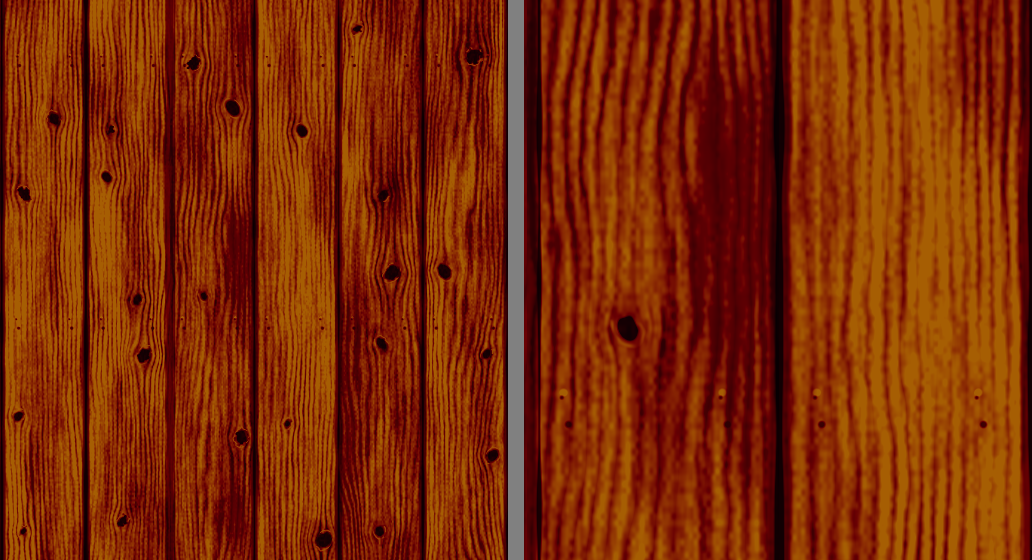
Left: the whole. Right: its middle third, enlarged.
Give the GLSL for this texture, as a Shadertoy shader.

```glsl
// Six upright boards of stained pine with dark joints, knots and nail rows.
// Grain is a phase field bent by noise and squeezed around scattered knots;
// one brightness value gathers every part and is coloured by a ramp at the end.

float hash(vec2 p) {
    return fract(sin(dot(p, vec2(127.1, 311.7))) * 43758.5453);
}

float noise(vec2 p) {
    vec2 i = floor(p), f = fract(p);
    f = f * f * (3.0 - 2.0 * f);
    return mix(mix(hash(i), hash(i + vec2(1, 0)), f.x),
               mix(hash(i + vec2(0, 1)), hash(i + vec2(1, 1)), f.x), f.y);
}

float fbm(vec2 p) {
    float sum = 0.0, amp = 0.53;
    for (int i = 0; i < 4; i++) {
        sum += amp * noise(p);
        p = p * 2.03 + 17.3;
        amp *= 0.5;
    }
    return sum;
}

// Black through red to amber
vec3 stain(float t) {
    t = clamp(t, 0.0, 0.95);
    return vec3(0.665 * pow(t, 0.38), 0.55 * max(t - 0.28, 0.0), 0.01);
}

void mainImage(out vec4 fragColor, in vec2 fragCoord) {
    vec2 uv = fragCoord / iResolution.xy;
    float soft = 1.2 / iResolution.y;
    float boardWidth = 0.15;

    // Board index and position, both axes in canvas heights
    float across = uv.x * 6.03 - 0.02;
    float board = floor(across);
    vec2 pos = vec2((fract(across) - 0.5) * boardWidth, uv.y);
    vec2 seed = vec2(board * 19.7 + 5.0, board * 7.3);

    // Knots: one candidate per cell along the board
    float bentX = pos.x, core = 0.0, ring = 0.0, halo = 0.0;
    float rows = 7.0, row = floor(pos.y * rows);
    for (float k = -1.0; k <= 1.0; k++) {
        vec2 id = vec2(board + 3.0, row + k + 11.0);
        if (hash(id) > 0.72) continue;
        vec2 center = vec2((hash(id + 31.0) - 0.5) * 0.115,
                           (row + k + 0.2 + 0.6 * hash(id + 57.0)) / rows);
        float size = mix(0.006, 0.0125, hash(id + 83.0));
        vec2 d = pos - center;
        float swell = exp(-dot(d, d) / (size * size * 5.0) - abs(d.y) * 8.0);
        bentX -= d.x * 0.85 * swell;
        d.x += d.y * (hash(id + 7.0) - 0.5) * 0.7;
        float ragged = (noise(pos * 230.0) - 0.5) * 0.008 * hash(id + 5.0);
        float dist = length(d * vec2(1.0, 0.85)) + ragged - size;
        core = max(core, 1.0 - smoothstep(-soft, soft, dist));
        ring = max(ring, (1.0 - smoothstep(0.0, 0.002, abs(dist - 0.0025)))
                         * smoothstep(0.4, 0.6, noise(pos * 110.0)));
        halo = max(halo, exp(-length(d * vec2(1.0, 0.5)) / (size * 1.4)));
    }

    // Long grain, wavy on some boards and nearly straight on others
    float f = bentX / boardWidth;
    float wave = mix(2.0, 8.0, hash(seed + 2.0));
    float phase = f * 16.0 + wave * noise(vec2(f * 1.7, pos.y * 2.6) + seed)
                + 1.0 * noise(vec2(f * 5.0, pos.y * 11.0) + seed)
                + 0.3 * noise(vec2(f * 20.0, pos.y * 45.0) + seed);
    float lines = pow(0.5 + 0.5 * sin(6.2832 * phase), 0.6);
    float depth = mix(0.2, 0.85, noise(vec2(f * 6.0, pos.y * 7.0) + seed + 40.0));
    float fibre = noise(vec2(f * 55.0, pos.y * 24.0) + seed);
    float speck = noise(pos * vec2(380.0, 260.0) + seed);

    // Stain: board tone, broad blotches, then reddish streaks
    float tones[6] = float[6](0.73, 0.74, 0.53, 0.71, 0.56, 0.70);
    float tone = tones[int(clamp(board, 0.0, 5.0))];
    float t = tone + (lines - 0.65) * depth;
    t += 1.05 * (fbm(vec2(f * 2.6, pos.y * 4.5) + seed + 9.0) - 0.5);
    t += 0.36 * (fibre - 0.5) + 0.3 * (speck - 0.5);
    t -= 0.22 * smoothstep(0.62, 0.85, noise(vec2(f * 7.0, pos.y * 6.0) + seed + 71.0));
    t = max(t, 0.07 + 0.16 * fibre * speck + 0.12 * lines);

    // Nails: two rows, a pair of small dots near each board edge
    for (float r = 0.0; r < 2.0; r++) {
        for (float side = -1.0; side <= 1.0; side += 2.0) {
            vec2 id = vec2(board * 2.0 + side, r + 3.0);
            vec2 nail = pos - vec2(side * 0.047 + 0.01 * (hash(id) - 0.5),
                                   mix(0.414, 0.883, r));
            float hole = length(nail) - 0.0022;
            float second = length(nail - vec2(-0.004, 0.016)) - 0.0012;
            float glint = length(nail - vec2(-0.003, 0.019)) - 0.0015;
            t += 0.35 * (1.0 - smoothstep(0.0, 0.0015, glint));
            t *= mix(0.1, 1.0, smoothstep(-0.001, soft, min(hole, second)));
        }
    }

    // Knot shading
    t = max(t - 0.6 * halo * noise(pos * 75.0 + 3.0), 0.03);
    t = mix(t, 0.85, 0.8 * ring);
    t = mix(t, 0.002 + 0.012 * speck * speck, core);

    // Joints: red shoulders and a black slit; the third has twin slits
    float joint = floor(across + 0.5);
    float gap = abs(across - joint) * boardWidth;
    float wobble = 0.002 * (noise(vec2(joint * 9.0, pos.y * 22.0)) - 0.5);
    float twin = 1.0 - step(0.5, abs(joint - 2.0));
    float slit = mix(gap, abs(gap - 0.0075), twin) + wobble;
    float halfWidth = mix(0.0022 + 0.0018 * hash(vec2(joint, 4.0)), 0.001, twin);
    t *= mix(0.22, 1.0, smoothstep(0.0045, 0.0085, gap + wobble));
    t *= mix(0.012, 1.0, smoothstep(halfWidth - soft, halfWidth + soft, slit));

    fragColor = vec4(stain(t), 1.0);
}
```
